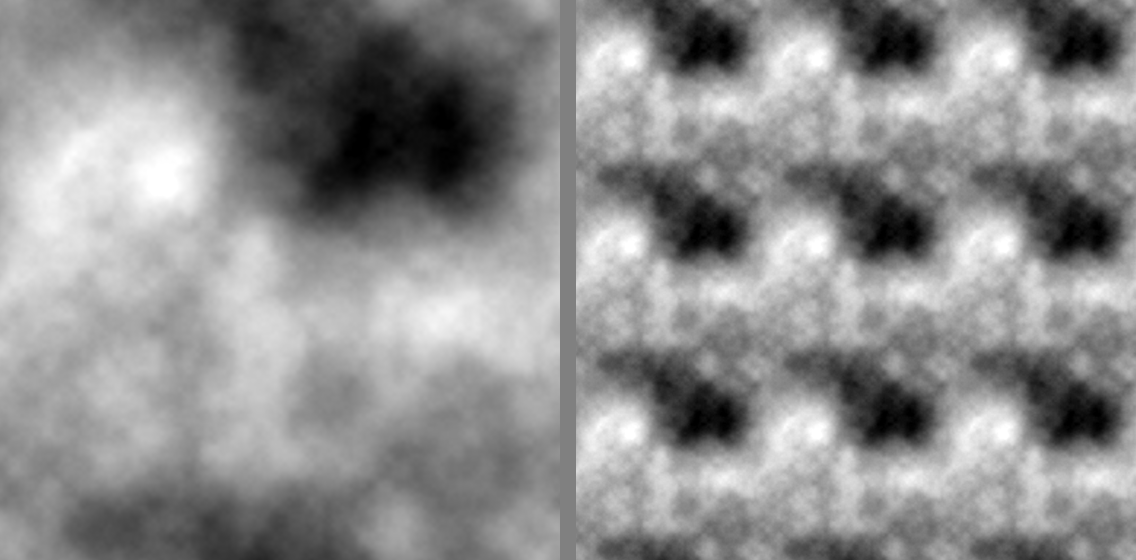
Left: one tile. Right: repeated 3 by 3.
This texture is drawn by a Shadertoy shader. Its source:

```glsl
const float TAU = 6.2831853;
const float MEAN_GRAY = 0.505;
const float BASE_CELLS = 4.0;      // whole cells across the tile
const int OCTAVES = 6;
const float GAIN = 0.5;
const float CLOUD_CONTRAST = 0.26;
const vec2 OCTAVE_SHIFT = vec2(0.37, 0.61);

// Broad waves: whole frequency in x and y, phase in turns, amplitude
const vec4 WAVE_ACROSS = vec4(1.0, 0.0, -0.147, 0.137);
const vec4 WAVE_UP = vec4(0.0, 1.0, -0.459, 0.130);
const vec4 WAVE_FALLING = vec4(1.0, -1.0, -0.421, 0.107);
const vec4 WAVE_RISING = vec4(1.0, 1.0, 0.049, 0.076);

float hash(vec2 cell) {
    return fract(sin(dot(cell, vec2(127.1, 311.7))) * 43758.5453);
}

// Value noise from -1 to 1 that wraps after a whole number of cells
float wrappedNoise(vec2 p, float period, float seed) {
    vec2 cell = floor(p);
    vec2 f = p - cell;
    vec2 w = f * f * f * (f * (f * 6.0 - 15.0) + 10.0);
    vec2 lo = mod(cell, period);
    vec2 hi = mod(cell + 1.0, period);
    float bottom = mix(hash(lo + seed), hash(vec2(hi.x, lo.y) + seed), w.x);
    float top = mix(hash(vec2(lo.x, hi.y) + seed), hash(hi + seed), w.x);
    return 2.0 * mix(bottom, top, w.y) - 1.0;
}

// Fractal sum with doubling frequency, so every octave still tiles
float clouds(vec2 uv) {
    float sum = 0.0;
    float amplitude = 1.0;
    float cells = BASE_CELLS;
    for (int i = 0; i < OCTAVES; i++) {
        float octave = float(i);
        vec2 p = uv * cells + OCTAVE_SHIFT * octave;
        sum += amplitude * wrappedNoise(p, cells, 17.0 * octave + 5.0);
        amplitude *= GAIN;
        cells *= 2.0;
    }
    return sum;
}

float wave(vec2 uv, vec4 w) {
    return w.w * cos(TAU * (dot(uv, w.xy) + w.z));
}

void mainImage(out vec4 fragColor, in vec2 fragCoord) {
    vec2 uv = fragCoord / iResolution.xy;

    // Large light and dark masses
    float gray = MEAN_GRAY + wave(uv, WAVE_ACROSS) + wave(uv, WAVE_UP)
               + wave(uv, WAVE_FALLING) + wave(uv, WAVE_RISING);

    // Smoky detail
    gray += CLOUD_CONTRAST * clouds(uv);

    fragColor = vec4(vec3(clamp(gray, 0.0, 1.0)), 1.0);
}
```
